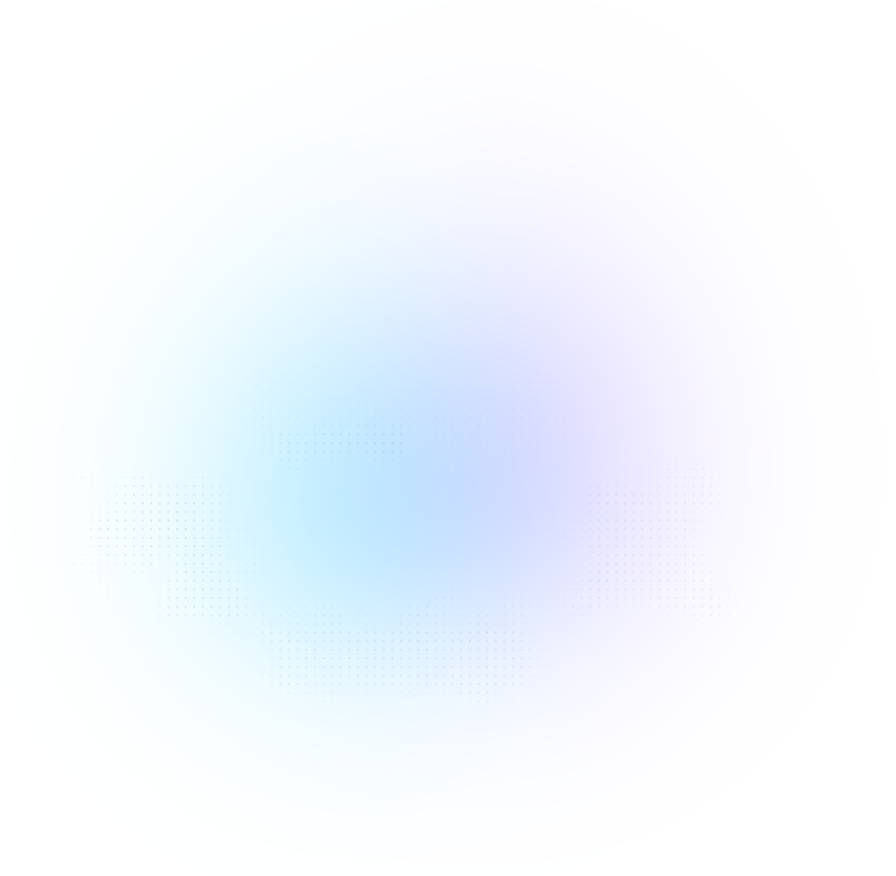
A WebGL 1 fragment shader for this background:

```glsl
precision highp float;

uniform vec2 u_resolution;

// Units: canvas heights, x measured from the middle, y from the bottom.
const vec2 CYAN_CENTER = vec2(-0.105, 0.427);
const vec3 CYAN_SPREAD = vec3(0.147, 0.180, 0.150);   // side, up, down
const vec3 CYAN_ABSORB = vec3(0.215, 0.045, 0.0);

const vec2 VIOLET_CENTER = vec2(0.095, 0.467);
const vec3 VIOLET_SPREAD = vec3(0.140, 0.187, 0.153); // side, up, down
const vec3 VIOLET_ABSORB = vec3(0.080, 0.120, 0.0);

const float DOT_PITCH = 0.00983;
const vec2 DOT_ORIGIN = vec2(-0.1618, 0.4844);
const float DOT_RADIUS = 0.0008;
const vec3 DOT_ABSORB = vec3(0.14, 0.11, 0.07);
const float PATCH_SOFTNESS = 0.025;
const float PATCH_RAGGEDNESS = 0.05;

float hash(vec2 p) {
  return fract(sin(dot(p, vec2(127.1, 311.7))) * 43758.5);
}

float valueNoise(vec2 p) {
  vec2 i = floor(p);
  vec2 f = fract(p);
  f = f * f * (3.0 - 2.0 * f);
  float low = mix(hash(i), hash(i + vec2(1.0, 0.0)), f.x);
  float high = mix(hash(i + vec2(0.0, 1.0)), hash(i + vec2(1.0, 1.0)), f.x);
  return mix(low, high, f.y);
}

// Gaussian glow with separate upward and downward spreads.
float glow(vec2 p, vec2 center, vec3 spread) {
  vec2 d = p - center;
  d /= vec2(spread.x, d.y > 0.0 ? spread.y : spread.z);
  return exp(-0.5 * dot(d, d));
}

// Soft rectangular patch with its edge pushed in and out by noise.
float dotPatch(vec2 p, vec2 center, vec2 halfSize, float ragged) {
  vec2 q = abs(p - center) - halfSize;
  float edge = length(max(q, 0.0)) + min(max(q.x, q.y), 0.0);
  return 1.0 - smoothstep(-PATCH_SOFTNESS, PATCH_SOFTNESS, edge + ragged);
}

// Strength of the dot standing at p.
float dotDensity(vec2 p) {
  float ragged = (valueNoise(p * 28.0) - 0.5) * PATCH_RAGGEDNESS;
  float left = max(dotPatch(p, vec2(-0.325, 0.400), vec2(0.080, 0.050), ragged),
                   dotPatch(p, vec2(-0.280, 0.350), vec2(0.045, 0.055), ragged));
  float bottom = dotPatch(p, vec2(-0.059, 0.256), vec2(0.153, 0.043), ragged);
  float right = dotPatch(p, vec2(0.225, 0.380), vec2(0.080, 0.075), ragged);
  float top = dotPatch(p, vec2(-0.030, 0.525), vec2(0.180, 0.040), ragged);
  float band = dotPatch(p, vec2(-0.130, 0.497), vec2(0.085, 0.020), ragged);
  float density = max(max(left, 0.75 * bottom), 0.65 * right);
  return max(density, max(0.3 * top, 0.8 * band));
}

// Fine grid of dots, each taking the density of its own cell.
float dots(vec2 p, float pixel) {
  vec2 cell = floor((p - DOT_ORIGIN) / DOT_PITCH + 0.5);
  vec2 center = DOT_ORIGIN + cell * DOT_PITCH;
  float disc = 1.0 - smoothstep(0.0, DOT_RADIUS + pixel, length(p - center));
  return disc * dotDensity(center) * mix(0.7, 1.0, hash(cell));
}

void main() {
  float pixel = 1.0 / u_resolution.y;
  vec2 p = vec2(gl_FragCoord.x - 0.5 * u_resolution.x, gl_FragCoord.y) * pixel;

  // Two glows tint the white ground
  vec3 color = vec3(1.0);
  color -= CYAN_ABSORB * glow(p, CYAN_CENTER, CYAN_SPREAD);
  color -= VIOLET_ABSORB * glow(p, VIOLET_CENTER, VIOLET_SPREAD);

  // Dot texture
  color -= DOT_ABSORB * dots(p, pixel);

  gl_FragColor = vec4(color, 1.0);
}
```
